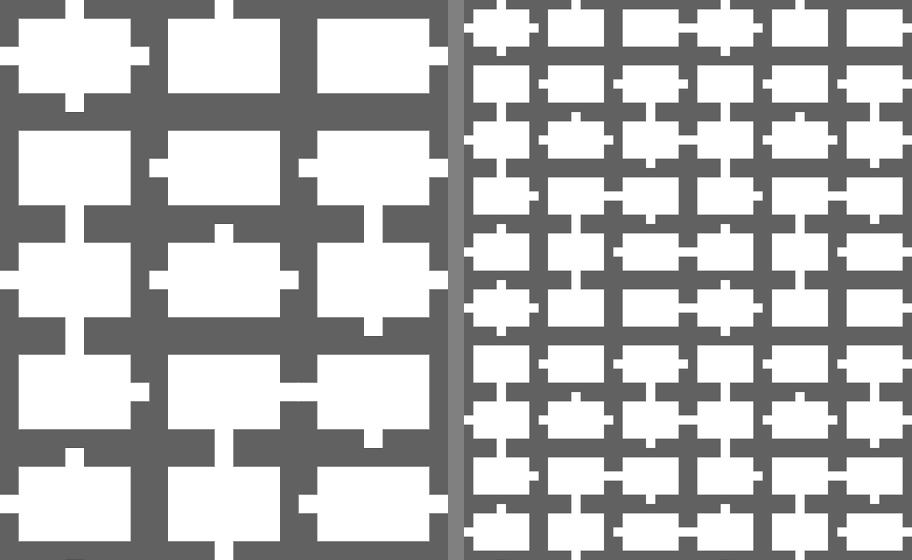
Left, the tile; right, the same tile 2 across and 2 down.
A WebGL 2 fragment shader for this pattern:

```glsl
#version 300 es
precision highp float;

uniform vec2 u_resolution;
out vec4 fragColor;

// Lengths are in grid units: the canvas spans GRID * CELL of them.
const ivec2 GRID = ivec2(3, 5);
const vec2 CELL = vec2(8.0, 6.0);
const vec2 ROOM_HALF = vec2(3.0, 2.0);
const float DOOR_HALF = 0.5;
const float RIM_WIDTH = 0.06;

const vec3 WALL = vec3(0.38);
const vec3 RIM = vec3(0.33);
const vec3 FLOOR = vec3(1.0);

// Every door combination once, bottom row first.
// Bits: 1 left, 2 right, 4 bottom, 8 top.
const int DOORS[15] = int[15](
    9, 12, 3,
    10, 6, 5,
    13, 11, 14,
    4, 1, 7,
    15, 8, 2);

float boxDistance(vec2 p, vec2 halfSize) {
    vec2 q = abs(p) - halfSize;
    return length(max(q, 0.0)) + min(max(q.x, q.y), 0.0);
}

// A passage from the room centre to the cell edge along dir.
float doorDistance(vec2 p, vec2 dir) {
    vec2 halfSize = max(abs(dir) * CELL * 0.25, vec2(DOOR_HALF));
    return boxDistance(p - dir * CELL * 0.25, halfSize);
}

float roomDistance(vec2 p, int doors) {
    float d = boxDistance(p, ROOM_HALF);
    for (int side = 0; side < 4; side++) {
        if (((doors >> side) & 1) == 0) continue;
        float direction = (side & 1) == 0 ? -1.0 : 1.0;
        vec2 dir = side < 2 ? vec2(direction, 0.0) : vec2(0.0, direction);
        d = min(d, doorDistance(p, dir));
    }
    return d;
}

int doorsAt(ivec2 cell) {
    ivec2 c = (cell + GRID) % GRID;
    return DOORS[c.y * GRID.x + c.x];
}

// Coverage is summed over neighbours so that joined doors leave no gap.
float floorCoverage(vec2 p, float pixel) {
    ivec2 home = ivec2(floor(p / CELL));
    float coverage = 0.0;
    for (int y = -1; y <= 1; y++) {
        for (int x = -1; x <= 1; x++) {
            ivec2 cell = home + ivec2(x, y);
            vec2 centre = (vec2(cell) + 0.5) * CELL;
            float d = roomDistance(p - centre, doorsAt(cell));
            coverage += clamp(0.5 - d / pixel, 0.0, 1.0);
        }
    }
    return min(coverage, 1.0);
}

void main() {
    vec2 span = vec2(GRID) * CELL;
    vec2 p = gl_FragCoord.xy / u_resolution * span;
    vec2 unitsPerPixel = span / u_resolution;
    float pixel = max(unitsPerPixel.x, unitsPerPixel.y);

    // Thin dark rim along the horizontal edges.
    vec2 rimStep = vec2(0.0, RIM_WIDTH);
    float rim = max(floorCoverage(mod(p + rimStep, span), pixel),
                    floorCoverage(mod(p - rimStep, span), pixel));

    vec3 color = mix(WALL, RIM, rim);
    color = mix(color, FLOOR, floorCoverage(p, pixel));
    fragColor = vec4(color, 1.0);
}
```
